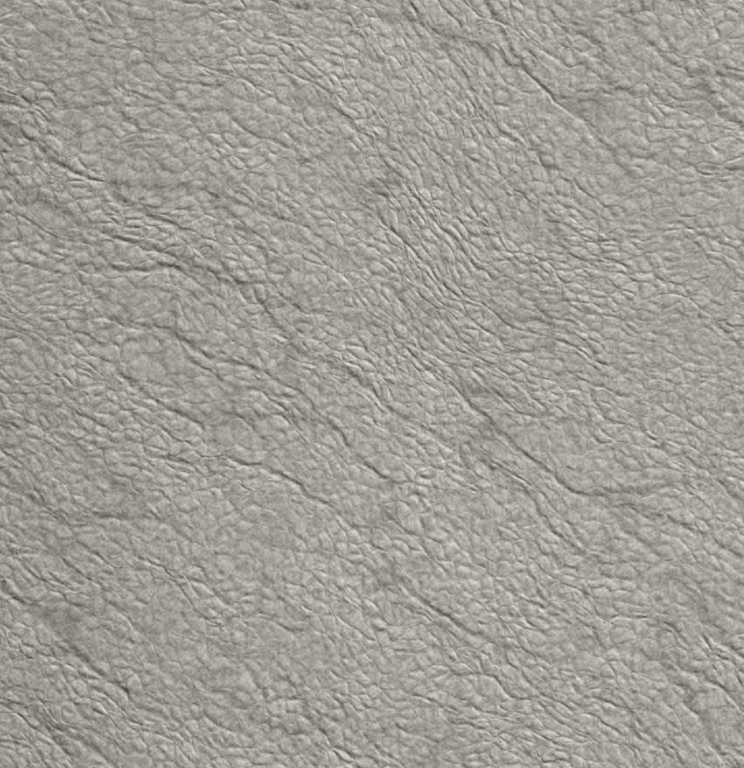
Reproduce this texture procedurally as a Shadertoy shader.

```glsl
// Grey full-grain leather: a height field of small rough Voronoi pebbles cut
// by wrinkles and long diagonal creases, which are borders of larger stretched
// cells. It is lit by its slope along the light; hollows and grain are added.

#define BASE_TONE 0.624
#define PEBBLES vec2(48.0, 66.0)
#define WRINKLES vec2(13.0, 31.0)
#define CREASES vec2(4.2, 14.0)
#define SLANT 0.58
#define LIGHT_DIR vec2(0.45, 0.89)
#define LIGHT_STEP 0.0017
#define RELIEF 0.31
#define HOLLOW_SHADE 0.075
#define ROUGHNESS 0.30
#define GRAIN 0.068

float hash(vec2 p) {
    return fract(sin(dot(p, vec2(127.1, 311.7))) * 43758.55);
}

vec2 hash2(vec2 p) {
    return vec2(hash(p), hash(p + 57.3));
}

// Smooth value noise from -1 to 1
float noise(vec2 p) {
    vec2 i = floor(p), f = fract(p);
    f = f * f * (3.0 - 2.0 * f);
    float low = mix(hash(i), hash(i + vec2(1, 0)), f.x);
    float high = mix(hash(i + vec2(0, 1)), hash(i + vec2(1, 1)), f.x);
    return 2.0 * mix(low, high, f.y) - 1.0;
}

// Gap between the nearest two cell centres: zero on the cell borders
float cellGap(vec2 p) {
    vec2 cell = floor(p), f = fract(p);
    float nearest = 8.0, second = 8.0;
    for (int y = -1; y <= 1; y++) {
        for (int x = -1; x <= 1; x++) {
            vec2 o = vec2(x, y);
            float d = length(o + hash2(cell + o) - f);
            second = min(second, max(nearest, d));
            nearest = min(nearest, d);
        }
    }
    return second - nearest;
}

// Thin grooves on the borders of stretched cells, fading in and out
float grooves(vec2 s, float width) {
    float presence = smoothstep(-0.45, 0.5, noise(s * 0.9 + 31.4));
    float groove = 1.0 - smoothstep(0.0, width, cellGap(s));
    return presence * groove;
}

// Canvas position to hide position: x runs along the creases
vec2 hideSpace(vec2 p) {
    float c = cos(SLANT), s = sin(SLANT);
    vec2 q = vec2(c * p.x - s * p.y, s * p.x + c * p.y);
    q.y += 0.045 * noise(p * 2.6 + 3.1) + 0.012 * noise(p * 8.0);
    q += 0.006 * vec2(noise(p * 21.0), noise(p * 21.0 + 9.4));
    q += 0.0026 * vec2(noise(p * 62.0 + 2.0), noise(p * 62.0 + 15.0));
    return q;
}

float leatherHeight(vec2 p) {
    vec2 q = hideSpace(p);
    float depth = 0.8 + 0.35 * noise(q * vec2(15.0, 24.0) + 12.0);
    float pebble = smoothstep(-0.08, 0.62, cellGap(q * PEBBLES));
    float fine = smoothstep(0.0, 0.55, cellGap(q.yx * PEBBLES * 1.6 + 40.0));
    float rough = ROUGHNESS * noise(q * vec2(105.0, 140.0));
    float crease = grooves(q * CREASES + 5.0, 0.17);
    float wrinkle = grooves(q * WRINKLES + 17.0, 0.26);
    return depth * (0.75 * pebble + 0.25 * fine) + rough
        - 0.85 * crease - 0.55 * wrinkle;
}

// Slow change of tone: dimmer at the left, brighter towards the upper right
float broadTone(vec2 p) {
    float sweep = smoothstep(-0.15, 0.75, p.x + 0.25 * p.y);
    return 0.06 * (sweep - 0.65) + 0.012 * noise(p * 3.2 + 20.0);
}

void mainImage(out vec4 fragColor, in vec2 fragCoord) {
    vec2 p = fragCoord / iResolution.y;

    // Relief lighting and darkened hollows
    float height = leatherHeight(p);
    float slope = height - leatherHeight(p + LIGHT_DIR * LIGHT_STEP);
    float tone = BASE_TONE + broadTone(p);
    tone += RELIEF * clamp(slope, -0.6, 0.5);
    tone += HOLLOW_SHADE * (clamp(height, -0.9, 1.1) - 0.22);

    // Fine surface grain
    tone += GRAIN * (0.5 * noise(p * 190.0) + 0.8 * noise(p * 370.0 + 5.0));

    // Warm grey tint
    vec3 leather = vec3(tone) - vec3(0.0, 0.018, 0.04);
    fragColor = vec4(clamp(leather, 0.0, 1.0), 1.0);
}
```
